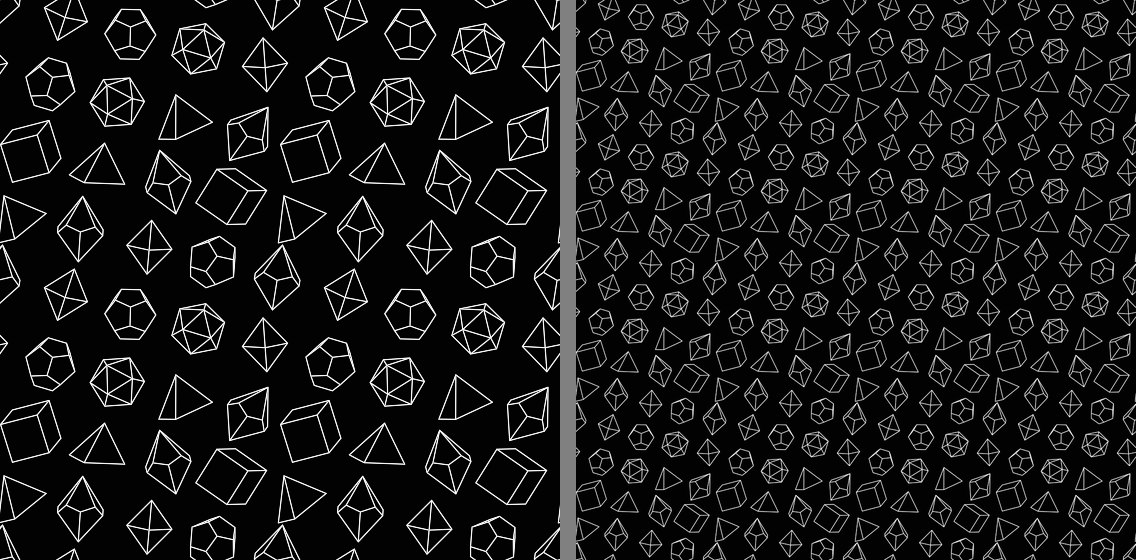
Left, the tile; right, the same tile 2 across and 2 down.
Reproduce this pattern procedurally as a WebGL 1 fragment shader.

```glsl
precision highp float;
// Scattered white wireframe polyhedra on black, repeating seamlessly.
uniform vec2 u_resolution;

const float REPEATS = 2.0;      // tiles along each side of the canvas
const float TILE = 384.0;       // design units per tile
const float SOLIDS = 17.0;      // solids per tile
const float HALF_LINE = 0.9;    // half stroke width in design units
const float REACH = 54.0;       // radius that encloses any solid
const float JITTER = 10.0;
const float MAX_TURN = 0.7;     // largest tilt in radians
const vec3 BACKGROUND = vec3(0.008);
const vec3 STROKE = vec3(0.97);

vec2 hash2(float n) {
  return fract(sin(vec2(n * 12.9898 + 1.3, n * 78.233 + 4.1)) * 4375.85);
}

mat2 rotation(float angle) {
  float c = cos(angle), s = sin(angle);
  return mat2(c, s, -s, c);
}

// Distances to a segment and to open paths of three and four points
float segment(vec2 p, vec2 a, vec2 b) {
  vec2 pa = p - a, ba = b - a;
  return length(pa - ba * clamp(dot(pa, ba) / dot(ba, ba), 0.0, 1.0));
}

float path3(vec2 p, vec2 a, vec2 b, vec2 c) {
  return min(segment(p, a, b), segment(p, b, c));
}

float path4(vec2 p, vec2 a, vec2 b, vec2 c, vec2 d) {
  return min(path3(p, a, b, c), segment(p, c, d));
}

float cube(vec2 p) {
  vec2 corner = vec2(19.0, 15.0);
  vec2 across = vec2(-50.0, 14.0), down = vec2(-12.0, -53.0), depth = vec2(24.0, 9.0);
  float front = min(path3(p, corner + across, corner, corner + down),
                    path3(p, corner + across, corner + across + down, corner + down));
  float back = path3(p, corner + across + depth, corner + depth, corner + down + depth);
  float sides = min(segment(p, corner, corner + depth),
                    min(segment(p, corner + across, corner + across + depth),
                        segment(p, corner + down, corner + down + depth)));
  return min(front, min(back, sides));
}

float pyramid(vec2 p) {
  vec2 apex = vec2(-11.0, 33.0), foot = vec2(-13.0, -28.0);
  return min(path4(p, foot, vec2(-36.0, -27.0), apex, foot),
             path3(p, apex, vec2(38.0, -6.0), foot));
}

// The remaining solids are mirrored about their vertical axis
float octahedron(vec2 p) {
  p.x = abs(p.x);
  vec2 top = vec2(0.0, 37.0), side = vec2(31.0, 0.0), hub = vec2(0.0, -4.0);
  return min(path3(p, top, side, -top), min(segment(p, top, -top), segment(p, hub, side)));
}

float trapezohedron(vec2 p) {
  p.x = abs(p.x);
  vec2 top = vec2(0.0, 45.0), knee = vec2(20.0, 4.0);
  vec2 hub = vec2(0.0, -4.0), rim = vec2(31.0, -7.0);
  float outline = path4(p, top, vec2(31.0, 1.0), rim, -top);
  return min(outline, min(path4(p, top, knee, hub, -top), segment(p, knee, rim)));
}

float dodecahedron(vec2 p) {
  p.x = abs(p.x);
  vec2 hub = vec2(0.0, 10.0), stem = vec2(0.0, -16.0), arm = vec2(21.0, 19.0);
  vec2 rim = vec2(35.0, 0.0), crown = vec2(13.0, 34.0), shoulder = vec2(21.0, 23.0);
  vec2 hip = vec2(21.0, -23.0), base = vec2(13.0, -34.0);
  float outline = min(path4(p, vec2(0.0, 34.0), crown, shoulder, rim),
                      path4(p, rim, hip, base, vec2(0.0, -34.0)));
  float inner = min(path4(p, arm, hub, stem, hip), path3(p, crown, arm, rim));
  return min(outline, inner);
}

float icosahedron(vec2 p) {
  p.x = abs(p.x);
  vec2 pole = vec2(0.0, 36.0), upper = vec2(32.0, 19.0), lower = vec2(32.0, -19.0);
  vec2 tip = vec2(0.0, 27.0), foot = vec2(20.0, -7.0);
  float outline = path4(p, pole, upper, lower, -pole);
  float face = path4(p, pole, tip, foot, vec2(0.0, foot.y));
  float fans = min(path3(p, tip, upper, foot), path3(p, lower, foot, -pole));
  return min(outline, min(face, fans));
}

// Rank 0..16 sets how many solids of each kind appear
float solid(vec2 p, float rank) {
  if (rank < 3.5) return trapezohedron(p);
  if (rank < 6.5) return dodecahedron(p);
  if (rank < 9.5) return pyramid(p);
  if (rank < 12.5) return octahedron(p);
  if (rank < 14.5) return cube(p);
  return icosahedron(p);
}

void main() {
  vec2 p = gl_FragCoord.xy / u_resolution * REPEATS * TILE;
  float pixel = REPEATS * TILE / u_resolution.y;
  float dist = REACH;

  // A slanted lattice spaces the solids evenly and wraps at the tile edges
  for (float i = 0.0; i < SOLIDS; i++) {
    vec2 rnd = hash2(i + 1.0);
    vec2 center = TILE * vec2(i, 4.0 * i) / SOLIDS + JITTER * (rnd - 0.5);
    vec2 local = mod(p - center + 0.5 * TILE, TILE) - 0.5 * TILE;
    if (dot(local, local) > REACH * REACH) continue;
    float turn = MAX_TURN * (2.0 * hash2(i + 31.0).x - 1.0);
    dist = min(dist, solid(rotation(turn) * local, mod(i * 7.0, SOLIDS)));
  }

  float ink = 1.0 - smoothstep(HALF_LINE - 0.5 * pixel, HALF_LINE + 0.5 * pixel, dist);
  gl_FragColor = vec4(mix(BACKGROUND, STROKE, ink), 1.0);
}
```
